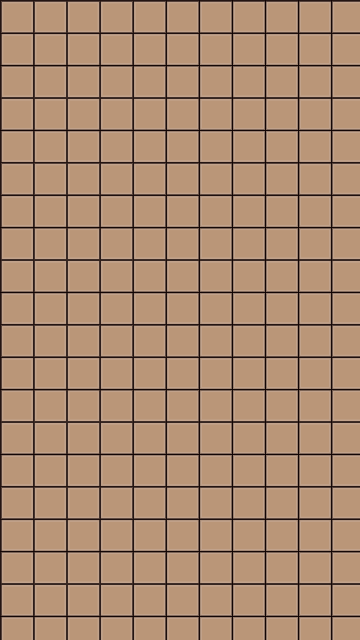
Write a Shadertoy shader that draws this pattern.

```glsl
// Draws a thin near-black square grid with a faint pale rim on flat tan.

// Lengths are fractions of the canvas width.
const vec2 CELL = vec2(0.0919, 0.0900);
const vec2 FIRST_LINE = vec2(0.0023);
const float LINE_HALF_WIDTH = 0.0022;
const float RIM_HALF_WIDTH = 0.0070;

const vec3 TAN = vec3(0.73, 0.59, 0.47);
const vec3 RIM = vec3(0.76, 0.64, 0.55);
const vec3 INK = vec3(0.07, 0.02, 0.02);

// Distance to the nearest grid line of either direction.
float gridDistance(vec2 p, vec2 cell) {
    vec2 d = abs(fract(p / cell + 0.5) - 0.5) * cell;
    return min(d.x, d.y);
}

// Soft-edged coverage of a band around distance zero.
float band(float d, float halfWidth, float blur) {
    return 1.0 - smoothstep(halfWidth - blur, halfWidth + blur, d);
}

void mainImage(out vec4 fragColor, in vec2 fragCoord) {
    // Measure from the upper left corner, where the grid starts.
    vec2 p = vec2(fragCoord.x, iResolution.y - fragCoord.y) / iResolution.x;
    float pixel = 1.0 / iResolution.x;
    float d = gridDistance(p - FIRST_LINE, CELL);

    // Tan ground, pale rim, dark line.
    vec3 color = mix(TAN, RIM, band(d, RIM_HALF_WIDTH, 0.5 * pixel));
    color = mix(color, INK, band(d, LINE_HALF_WIDTH, 0.75 * pixel));

    fragColor = vec4(color, 1.0);
}
```
